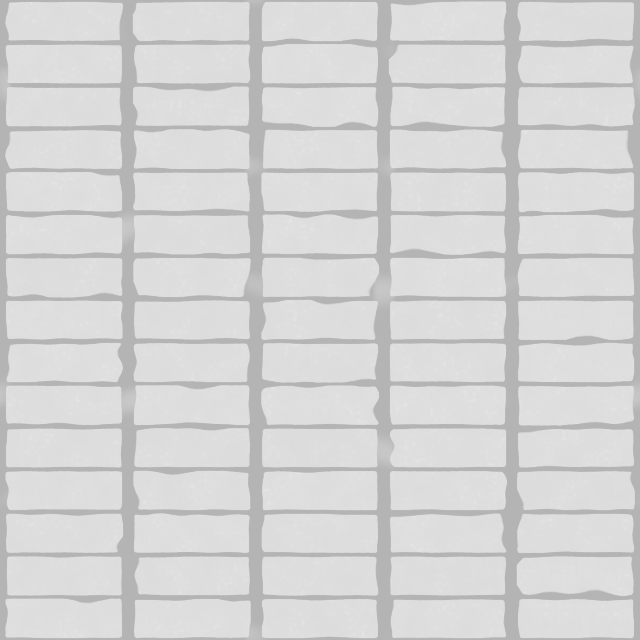
Give the GLSL for this pattern, as a three.js fragment shader.

```glsl
// Stack-bonded pale bricks, 5 across and 15 up, in flat grey mortar.
// Each brick is a rounded box whose four sides are worn by gradient noise;
// deep wear is blurred, and wrapped noise adds mottling and mortar smears.

#define GRID vec2(5.0, 15.0)
#define HALF_BRICK vec2(0.0905, 0.0305)
#define CORNER 0.005
#define EDGE_SOFT 0.0012
#define SIDE_WEAR 0.016
#define LEVEL_WEAR 0.010
#define BRICK_COLOR vec3(0.868)
#define MORTAR_COLOR vec3(0.706)
#define SMEAR_COLOR vec3(0.80)
#define MOTTLE 0.016

varying vec2 vUv;

float hash(vec2 p) {
  vec3 q = fract(p.xyx * vec3(0.1031, 0.1030, 0.0973));
  q += dot(q, q.yzx + 33.33);
  return fract((q.x + q.y) * q.z);
}

float corner(vec2 cell, vec2 offset, vec2 period) {
  float angle = 6.28318 * hash(mod(cell, period) + 0.5);
  return dot(vec2(cos(angle), sin(angle)), offset);
}

// Gradient noise that wraps after a whole number of cells, about -0.7 to 0.7.
float gradientNoise(vec2 p, vec2 period) {
  vec2 i = floor(p);
  vec2 f = p - i;
  vec2 u = f * f * f * (f * (f * 6.0 - 15.0) + 10.0);
  vec2 e = vec2(0.0, 1.0);
  float low = mix(corner(i, f, period), corner(i + e.yx, f - e.yx, period), u.x);
  float high = mix(corner(i + e.xy, f - e.xy, period), corner(i + e.yy, f - e.yy, period), u.x);
  return mix(low, high, u.y);
}

float wrappedNoise(vec2 uv, vec2 frequency) {
  return gradientNoise(uv * frequency + 0.37, frequency);
}

// How far one side is worn inwards at a position along it.
float wear(float along, vec2 id, float side, float depth) {
  vec2 key = id + side * vec2(17.0, 31.0);
  vec2 start = 64.0 * vec2(hash(key), hash(key + 7.3));
  float wave = gradientNoise(vec2(along, 0.0) + start, vec2(64.0));
  float strength = hash(key + 3.1);
  float amount = depth * mix(0.14, 1.0, strength * strength * strength);
  return amount * max(wave * 1.6 + 0.12, -0.15);
}

float coverage(float dist, float soft) {
  return 1.0 - smoothstep(-soft, soft, dist);
}

void main() {
  // Brick cell and position from its centre, in canvas units
  vec2 cell = vUv * GRID;
  vec2 id = mod(floor(cell), GRID);
  vec2 p = (fract(cell) - 0.5) / GRID;

  // Worn sides
  vec2 side = step(0.0, p);
  vec2 inset = vec2(
    wear(p.y * 26.0, id, side.x + 1.0, SIDE_WEAR),
    wear(p.x * 17.0, id, side.y + 3.0, LEVEL_WEAR));
  float grain = wrappedNoise(vUv, vec2(150.0));
  vec2 d = abs(p) - HALF_BRICK + inset + grain * 0.0005;
  vec2 soft = EDGE_SOFT + 0.45 * max(inset - 0.001, 0.0);

  // Brick mask with rounded corners
  float rounded = length(max(d + CORNER, 0.0)) - CORNER;
  float brick = coverage(d.x, soft.x) * coverage(d.y, soft.y) * coverage(rounded, EDGE_SOFT);

  // Mottled face with pale specks
  float cloud = wrappedNoise(vUv, vec2(22.0)) + 0.5 * wrappedNoise(vUv, vec2(55.0));
  float specks = smoothstep(0.1, 0.5, grain) * smoothstep(-0.2, 0.5, cloud);
  float tone = MOTTLE * (0.5 * cloud + 0.25 * grain + specks);
  tone += 0.006 * (hash(id + 51.0) - 0.5);
  vec3 face = BRICK_COLOR + tone;

  // Faint smears in the upright joints
  float upright = smoothstep(HALF_BRICK.x - 0.012, HALF_BRICK.x, abs(p.x));
  float smear = smoothstep(0.26, 0.6, wrappedNoise(vUv, vec2(7.0, 11.0)));
  vec3 mortar = mix(MORTAR_COLOR, SMEAR_COLOR, smear * upright);

  gl_FragColor = vec4(mix(mortar, face, brick), 1.0);
}
```
